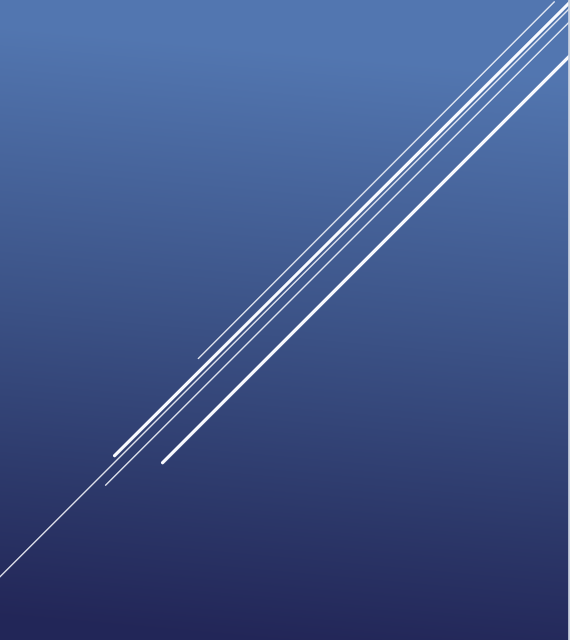
Write a Shadertoy shader that draws this background.

```glsl
// A deep blue backdrop crossed by five bright diagonal strokes.
// A slightly tilted four-stop gradient forms the base; round-capped segment
// distances give the strokes, and a pale border closes the right side.

const vec3 SKY_BLUE   = vec3(0.322, 0.463, 0.690);
const vec3 STEEL_BLUE = vec3(0.235, 0.325, 0.530);
const vec3 INDIGO     = vec3(0.172, 0.218, 0.412);
const vec3 NIGHT_BLUE = vec3(0.135, 0.150, 0.345);
const vec3 STROKE     = vec3(0.975, 0.980, 0.995);
const vec3 BORDER     = vec3(0.800, 0.830, 0.880);

const float BOLD = 0.0025;  // stroke half widths, in canvas heights
const float FINE = 0.0011;

// Position of t between two stops, limited to 0..1
float ramp(float from, float to, float t) {
    return clamp((t - from) / (to - from), 0.0, 1.0);
}

// Backdrop colour for a depth of 0 at the top and 1 at the bottom
vec3 backdrop(float depth) {
    vec3 color = mix(SKY_BLUE, STEEL_BLUE, ramp(0.08, 0.50, depth));
    color = mix(color, INDIGO, ramp(0.50, 0.80, depth));
    return mix(color, NIGHT_BLUE, ramp(0.80, 1.0, depth));
}

// Distance from p to the segment from a to b
float segmentDistance(vec2 p, vec2 a, vec2 b) {
    vec2 along = b - a;
    float t = clamp(dot(p - a, along) / dot(along, along), 0.0, 1.0);
    return length(p - a - along * t);
}

// Antialiased coverage of a round-capped stroke
float stroke(vec2 p, vec2 a, vec2 b, float halfWidth, float pixel) {
    return clamp(0.5 + (halfWidth - segmentDistance(p, a, b)) / pixel, 0.0, 1.0);
}

void mainImage(out vec4 fragColor, in vec2 fragCoord) {
    float pixel = 1.0 / iResolution.y;
    float aspect = iResolution.x * pixel;
    vec2 p = fragCoord * pixel;

    // Tilted gradient: the right side is a little lighter
    float depth = 1.0 - p.y - 0.08 * (p.x / aspect - 0.5);
    vec3 color = backdrop(depth);

    // Fine strokes, slightly translucent
    float fine = stroke(p, vec2(0.310, 0.440), vec2(0.866, 0.997), FINE, pixel);
    fine = max(fine, stroke(p, vec2(-0.010, 0.089), vec2(0.900, 0.997), FINE, pixel));
    fine = max(fine, stroke(p, vec2(0.165, 0.242), vec2(0.900, 0.976), FINE, pixel));
    color = mix(color, STROKE, 0.86 * fine);

    // Bold strokes
    float bold = stroke(p, vec2(0.179, 0.288), vec2(0.900, 1.006), BOLD, pixel);
    bold = max(bold, stroke(p, vec2(0.254, 0.277), vec2(0.900, 0.9225), BOLD, pixel));
    color = mix(color, STROKE, bold);

    // Pale border on the right
    float border = clamp(0.5 + (p.x - 0.9968 * aspect) / pixel, 0.0, 1.0);
    fragColor = vec4(mix(color, BORDER, border), 1.0);
}
```
